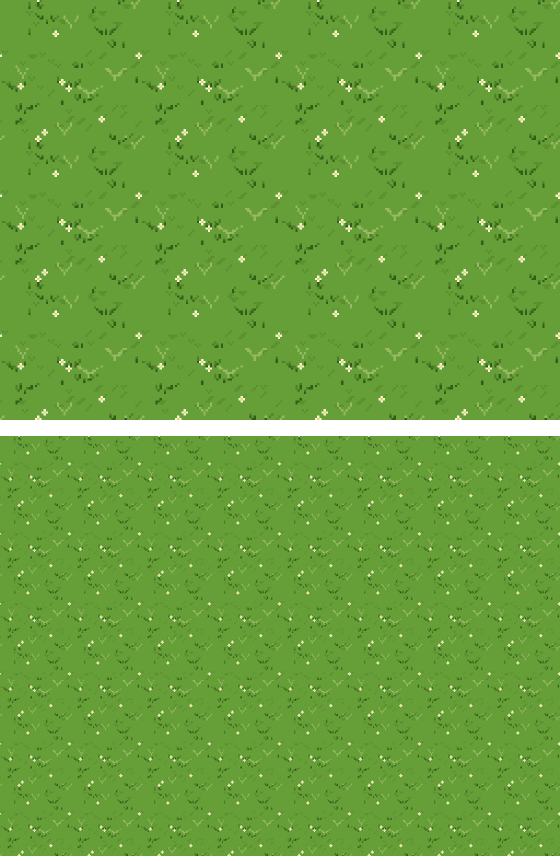
Top: one tile. Bottom: repeated 2 by 2.
Reproduce this texture procedurally as a WebGL 2 fragment shader.

```glsl
#version 300 es
precision highp float;
// Pixel-art meadow: a square tile of 64 x 64 cells, repeated 4 across and 3 down.
// Faint marks, two-tone tufts, pale sprigs and small flowers are scattered by a
// low-discrepancy sequence with hashed jitter; all offsets wrap around the tile.

uniform vec2 u_resolution;
out vec4 fragColor;

const vec2 REPEATS = vec2(4.0, 3.0);
const float CELLS = 64.0;
const float REACH = 9.0;

const vec3 GRASS = vec3(0.40, 0.62, 0.22);
const vec3 FAINT = vec3(0.355, 0.565, 0.183);
const vec3 TIP = vec3(0.29, 0.49, 0.14);
const vec3 ROOT = vec3(0.19, 0.37, 0.085);
const vec3 PALE = vec3(0.59, 0.73, 0.38);
const vec3 PETAL = vec3(0.95, 0.97, 0.86);
const vec3 HEART = vec3(0.95, 0.82, 0.35);

vec2 hash2(vec2 p) {
  vec3 q = fract(p.xyx * vec3(0.1031, 0.1030, 0.0973));
  q += dot(q, q.yzx + 33.33);
  return fract((q.xx + q.yz) * q.zy);
}

// Cell of mark i; marks beyond the group count sit beside an earlier one.
vec2 scatter(float i, float groups, float seed, vec2 apart) {
  float group = mod(i, groups);
  vec2 jitter = hash2(vec2(group + 1.0, seed));
  vec2 place = fract(group * vec2(0.7549, 0.5698) + hash2(vec2(seed, 7.0)) + 0.2 * jitter);
  float side = jitter.x < 0.5 ? -1.0 : 1.0;
  return floor(place * CELLS) + floor(i / groups) * apart * vec2(1.0, side);
}

// Signed whole-cell offset, wrapped at the tile borders.
vec2 wrapOffset(vec2 cell, vec2 centre) {
  return mod(cell - centre + 0.5 * CELLS, CELLS) - 0.5 * CELLS;
}

bool isFar(vec2 d) {
  return max(abs(d.x), abs(d.y)) > REACH;
}

// A stepped stroke rising from a base column.
bool blade(vec2 d, float base, float lean, float height, float width) {
  float x = d.x - floor(base + lean * d.y + 0.5);
  return d.y > -0.5 && d.y < height - 0.5 && x > -0.5 && x < width - 0.5;
}

// A fan of blades with dark roots, painted over the given colour.
vec3 paintTuft(vec3 colour, vec2 d, float sideBlades, float seed) {
  if (isFar(d)) return colour;
  float tilt = hash2(vec2(seed, 3.0)).x - 0.5;
  for (float k = -sideBlades; k <= sideBlades; k++) {
    vec2 h = hash2(vec2(k + 5.0, seed));
    if (sideBlades > 0.0 && h.x < 0.15) continue;
    vec2 local = d - vec2(0.0, floor(h.x * 2.0 + abs(k) * 0.5));
    float height = 2.0 + floor(h.y * 2.0);
    if (blade(local, k * 1.7, k * 0.4 + tilt, height, 1.0)) {
      colour = local.y < 0.5 + step(0.55, h.x) ? ROOT : TIP;
    }
  }
  return colour;
}

// A faint check mark or a single slanted stroke.
vec3 paintMark(vec3 colour, vec2 d, vec2 h) {
  if (isFar(d)) return colour;
  float height = 2.0 + floor(h.x * 2.0);
  float width = 1.0 + step(0.6, h.y);
  bool hit = blade(d, 0.0, 1.0, height, width);
  hit = hit || (h.x < 0.5 && blade(d, 0.0, -1.0, height, width));
  return hit ? FAINT : colour;
}

// A broken, open sprig on a short stem.
vec3 paintSprig(vec3 colour, vec2 d, vec2 h) {
  if (isFar(d) || hash2(d + h * 19.0 + 20.0).x < 0.15) return colour;
  float lean = 0.7 + 0.8 * h.x;
  float width = 1.0 + step(1.0, lean);
  bool hit = blade(d, 1.0, lean, 4.0, width) || blade(d, -1.0, -lean, 4.0, width);
  hit = hit || blade(d + vec2(0.0, 2.0), 0.0, 0.3, 3.0, 1.0);
  return hit ? PALE : colour;
}

vec3 paintFlower(vec3 colour, vec2 d) {
  float ring = abs(d.x) + abs(d.y);
  return ring < 0.5 ? HEART : ring < 1.5 ? PETAL : colour;
}

vec3 meadow(vec2 uv) {
  vec2 cell = floor(fract(uv * REPEATS) * CELLS);
  vec3 colour = GRASS;
  for (float i = 0.0; i < 40.0; i++)
    colour = paintMark(colour, wrapOffset(cell, scatter(i, 28.0, 11.0, vec2(4.0, 3.0))), hash2(vec2(i, 23.0)));
  for (float i = 0.0; i < 11.0; i++)
    colour = paintTuft(colour, wrapOffset(cell, scatter(i, 7.0, 31.0, vec2(6.0, 6.0))), 2.0, i + 41.0);
  for (float i = 0.0; i < 5.0; i++)
    colour = paintTuft(colour, wrapOffset(cell, scatter(i, 5.0, 53.0, vec2(0.0))), 0.0, i + 61.0);
  for (float i = 0.0; i < 6.0; i++)
    colour = paintSprig(colour, wrapOffset(cell, scatter(i, 6.0, 71.0, vec2(0.0))), hash2(vec2(i, 83.0)));
  for (float i = 0.0; i < 8.0; i++)
    colour = paintFlower(colour, wrapOffset(cell, scatter(i, 6.0, 97.0, vec2(3.0))));
  return colour;
}

void main() {
  // Four samples per fragment smooth the cell edges.
  vec3 sum = vec3(0.0);
  for (float s = 0.0; s < 4.0; s++) {
    vec2 shift = vec2(mod(s, 2.0), floor(s / 2.0)) * 0.5 - 0.25;
    sum += meadow((gl_FragCoord.xy + shift) / u_resolution);
  }
  fragColor = vec4(sum * 0.25, 1.0);
}
```
